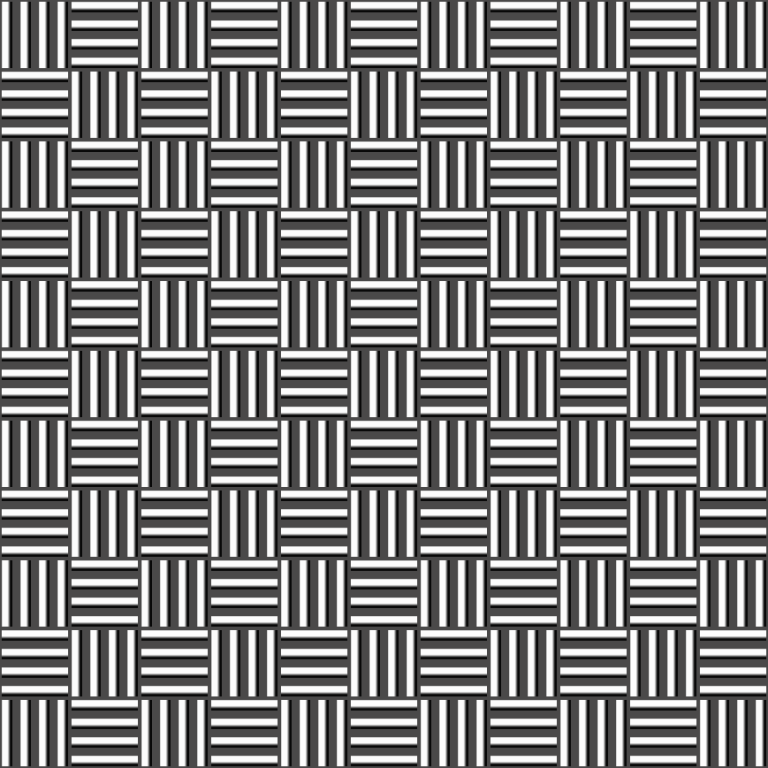
This pattern is drawn by a Shadertoy shader. Its source:

```glsl
// Basket weave of shaded bars: a checkerboard of square tiles, each holding
// four parallel rods, upright on even tiles and level on odd ones.
// Each rod is a light-to-dark ramp across its width, lit from the upper left.

const float TILES = 11.0;        // tiles across and down
const float RODS = 4.0;          // rods in each tile
const float MARGIN = 0.025;      // gap at tile border, in tiles
const float ROD_WIDTH = 0.152;   // in tiles

const vec3 GROUND = vec3(0.292, 0.288, 0.288);
const vec3 LIT_EDGE = vec3(0.78);
const vec3 HIGHLIGHT = vec3(0.99);
const vec3 SHADOW = vec3(0.03);

// Positions on the rod's width, from 0 (lit edge) to 1 (dark edge)
const float LIT_END = 0.13;
const float FALL_START = 0.50;
const float FALL_END = 0.88;

// Coverage of the interval [lo, hi] with edges one pixel wide
float band(float x, float lo, float hi, float px) {
    return clamp((x - lo) / px + 0.5, 0.0, 1.0)
         * clamp((hi - x) / px + 0.5, 0.0, 1.0);
}

// Colour across a rod
vec3 rodShade(float t) {
    vec3 shade = mix(LIT_EDGE, HIGHLIGHT, smoothstep(0.0, LIT_END, t));
    return mix(shade, SHADOW, smoothstep(FALL_START, FALL_END, t));
}

void mainImage(out vec4 fragColor, in vec2 fragCoord) {
    vec2 p = fragCoord / iResolution.xy * TILES;
    float px = TILES / min(iResolution.x, iResolution.y);
    vec2 tile = floor(p);
    vec2 local = fract(p);

    // Axes of the tile: across the rods from the lit side, and along them
    bool upright = mod(tile.x + tile.y, 2.0) < 0.5;
    float across = upright ? local.x : 1.0 - local.y;
    float along = upright ? local.y : local.x;

    // Nearest rod
    float pitch = (1.0 - 2.0 * MARGIN - ROD_WIDTH) / (RODS - 1.0);
    float offset = across - MARGIN;
    float rod = clamp(round((offset - 0.5 * ROD_WIDTH) / pitch), 0.0, RODS - 1.0);
    float d = offset - rod * pitch;

    float cover = band(d, 0.0, ROD_WIDTH, px)
                * band(along, MARGIN, 1.0 - MARGIN, px);
    vec3 color = mix(GROUND, rodShade(d / ROD_WIDTH), cover);
    fragColor = vec4(color, 1.0);
}
```
